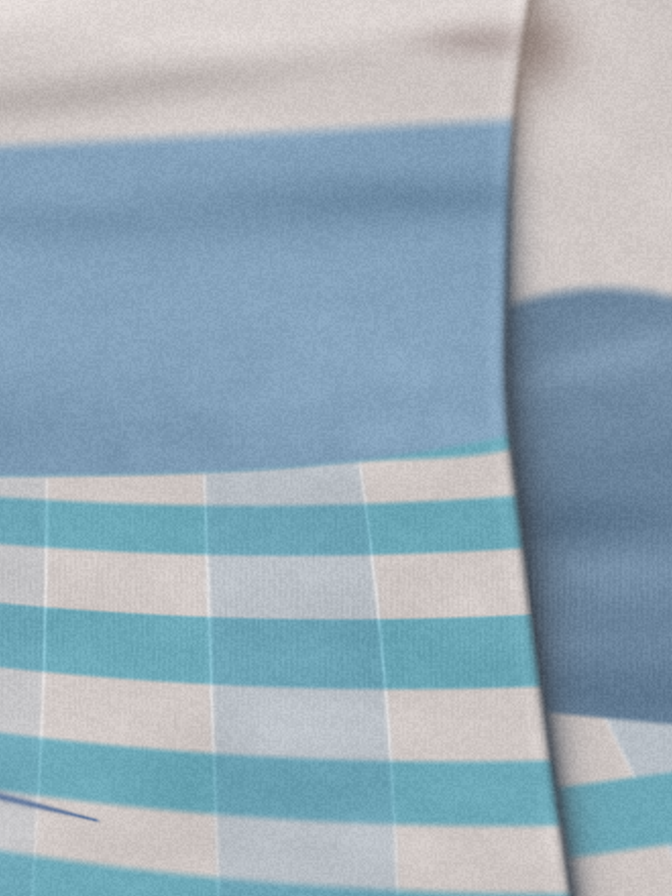
Write a Shadertoy shader that draws this texture.

```glsl
// Two overlapping folds of striped cotton in shallow focus: cream, blue and teal
// bands are layered along curved boundaries, then creases, a fold shadow, fine
// threads and weave grain are added. Coordinates run 0..1, with y downwards.
#define CREAM vec3(0.825, 0.795, 0.785)
#define BLUE vec3(0.515, 0.632, 0.732)
#define DEEP_BLUE vec3(0.435, 0.535, 0.630)
#define TEAL vec3(0.425, 0.660, 0.720)
#define PALE_BLUE vec3(0.715, 0.745, 0.775)
#define SHADOW vec3(0.240, 0.270, 0.310)
#define BROWN vec3(0.500, 0.440, 0.410)
#define INK vec3(0.330, 0.430, 0.590)
#define FOCUS_Y 0.69
#define GRAIN 0.060
#define WEAVE 0.010

float hash(vec2 p) {
    vec3 q = fract(p.xyx * 0.1031);
    q += dot(q, q.yzx + 33.33);
    return fract((q.x + q.y) * q.z);
}

float noise(vec2 p) {
    vec2 i = floor(p), f = fract(p);
    f = f * f * (3.0 - 2.0 * f);
    return mix(mix(hash(i), hash(i + vec2(1, 0)), f.x),
               mix(hash(i + vec2(0, 1)), hash(i + vec2(1, 1)), f.x), f.y);
}

// Layered noise centred on zero
float mottle(vec2 p) {
    float sum = -0.47, amp = 0.5;
    for (int i = 0; i < 4; i++, amp *= 0.5) {
        sum += amp * noise(p);
        p = p * 2.03 + 7.1;
    }
    return sum;
}

float cover(float d, float blur) { return smoothstep(-blur, blur, d); }
float bump(float d, float width) { return exp(-d * d / (width * width)); }
float blob(vec2 p, float x, float y, float w, float h) {
    return bump(p.x - x, w) * bump(p.y - y, h);
}
float foldEdge(float y) {
    return 0.792 + y * (-0.233 + y * (0.444 - 0.151 * y)) - 0.007 * bump(y - 0.45, 0.11);
}

// Teal stripes that fan out to the right; the second one is a little thicker
float stripes(vec2 p, float blur) {
    float spacing = 0.1315 + 0.0215 * p.x;
    float t = (p.y - 0.5547 - 0.052 * p.x + 0.070 * p.x * p.x) / spacing;
    t += 0.1 * bump(t - 0.9, 0.224);
    float mask = 0.0, soft = blur / spacing;
    for (float k = 0.0; k < 4.0; k++)
        mask += cover(t - k, soft) * cover(k + 0.40 + 0.045 * k - t, soft);
    return mask;
}

vec3 frontCloth(vec2 p, float blur) {
    // Cream top and blue band with broad creases
    vec3 cream = CREAM + 0.05 * (1.0 - smoothstep(0.0, 0.10, p.y));
    cream -= vec3(0.13, 0.15, 0.15) * blob(p, 0.72, 0.045, 0.09, 0.020);
    cream -= 0.09 * blob(p, 0.12, 0.115 - 0.09 * p.x, 0.42, 0.022);
    cream -= 0.08 * mottle(p * vec2(3.0, 20.0));
    vec3 blue = BLUE + 0.08 * mottle(p * vec2(3.0, 13.0) + 4.0);
    blue += 0.05 * mottle(p * vec2(24.0, 30.0)) * smoothstep(0.25, 0.50, p.y);
    blue -= 0.085 * blob(p, 0.58, 0.222, 0.30, 0.028);
    blue -= 0.055 * blob(p, 0.10, 0.250, 0.35, 0.026);
    blue -= 0.040 * blob(p, 0.10, 0.485, 0.40, 0.045);
    blue += 0.025 * blob(p, 0.50, 0.360, 0.30, 0.080);

    // Checked part: pale columns bounded by light threads
    float down = p.y - 0.53;
    float threadA = p.x - 0.070 + 0.10 * down * down;
    float threadB = p.x - 0.304 - 0.045 * down;
    float threadC = p.x - 0.538 - 0.185 * down + 0.15 * down * down;
    float column = cover(threadB, 0.010) * cover(-threadC, 0.010) + 0.55 * cover(-threadA, 0.010);
    vec3 check = mix(CREAM - 0.015, PALE_BLUE, column * 0.9);
    check = mix(check, TEAL - vec3(0.0, 0.02, 0.01) * column, stripes(p, blur));
    float thread = bump(threadA, 0.003) + bump(threadB, 0.003) + bump(threadC, 0.003);
    check += 0.10 * min(thread, 1.0) * (0.4 + 0.6 * bump(p.y - FOCUS_Y, 0.16));
    check += 0.09 * mottle(p * vec2(7.0, 16.0) + 2.0);

    // Stack the parts, with a teal sliver along the hem
    float blueTop = 0.163 - 0.034 * p.x - 0.006 * p.x * p.x;
    float hem = 0.531 - 0.005 * p.x - 0.095 * p.x * p.x * p.x;
    float sliver = 0.016 * smoothstep(0.50, 0.76, p.x);
    check = mix(TEAL, check, cover(p.y - hem - sliver, blur));
    return mix(mix(cream, blue, cover(p.y - blueTop, blur)), check, cover(p.y - hem, blur));
}

vec3 backCloth(vec2 p, float blur) {
    float x = p.x - 0.78;
    vec3 cream = CREAM - 0.10 * mottle(p * vec2(6.0, 9.0));
    cream -= vec3(0.20, 0.23, 0.24) * blob(p, 0.79, 0.050, 0.065, 0.045);
    vec3 blue = DEEP_BLUE + 0.09 * mottle(p * vec2(4.0, 14.0) + 9.0);
    blue += 0.06 * blob(p, 0.90, 0.425 - 0.2 * x, 0.16, 0.022);
    blue += 0.05 * blob(p, 0.92, 0.635, 0.14, 0.025);
    blue -= 0.06 * blob(p, 0.88, 0.580, 0.12, 0.030);
    blue -= 0.05 * blob(p, 0.90, 0.770, 0.16, 0.040);
    float thread = p.x - 0.90 - 0.65 * (p.y - 0.80), top = 0.884 - 0.10 * x;
    vec3 check = mix(CREAM - 0.02, PALE_BLUE, cover(thread, 0.008)) + 0.05 * bump(thread, 0.005);
    check = mix(check, TEAL, cover(p.y - top, blur) * cover(top + 0.080 - p.y, blur));
    float blueTop = 0.322 + 0.9 * (x - 0.12) * (x - 0.12);
    vec3 col = mix(cream, blue, cover(p.y - blueTop, blur * 1.3));
    return mix(col, check, cover(p.y - 0.793 - 0.07 * x, blur));
}

void mainImage(out vec4 fragColor, in vec2 fragCoord) {
    vec2 p = fragCoord / iResolution.xy;
    p.y = 1.0 - p.y;
    float defocus = abs(p.y - FOCUS_Y), side = p.x - foldEdge(p.y);
    float blur = max(0.0026 + 0.016 * defocus, 0.8 / iResolution.y);

    // Back layer darkens beneath the fold
    vec3 dark = mix(BROWN, SHADOW, smoothstep(0.08, 0.28, p.y));
    float reach = 0.018 + 0.014 * bump(p.y - 0.58, 0.18);
    float depth = mix(0.70, 0.95, smoothstep(0.22, 0.42, p.y));
    vec3 back = mix(backCloth(p, blur), dark, depth * exp(-max(side, 0.0) / reach));

    // Front layer with a rolled edge and a tapered ink stroke
    vec3 front = frontCloth(p, blur) + 0.025 * bump(side + 0.022, 0.010);
    front = mix(front, dark, 0.65 * bump(side, 0.008));
    float inkWidth = 0.0045 - 0.0025 * smoothstep(0.0, 0.145, p.x);
    float stroke = bump(p.y - 0.889 - 0.185 * p.x, inkWidth);
    front = mix(front, INK, 0.85 * stroke * cover(0.146 - p.x, 0.006));
    vec3 col = mix(front, back, cover(side, blur));

    // Weave is clearest in the focal zone
    col += WEAVE * bump(defocus, 0.14) * sin(p.x * 760.0 + 3.0 * noise(p * 40.0));
    col += GRAIN * (noise(p * vec2(330.0, 440.0)) - 0.5);
    fragColor = vec4(clamp(col, 0.0, 1.0), 1.0);
}
```
